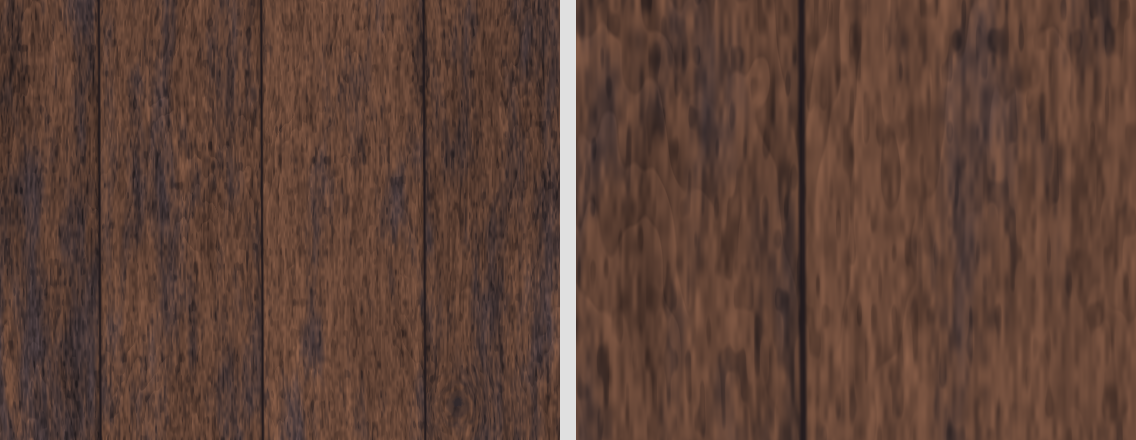
Left, the full canvas; right, a detail of the centre.
Give the GLSL for this texture, as a WebGL 1 fragment shader.

```glsl
precision highp float;
// Dark stained hardwood: wide vertical planks with fine grain, arched figure, smoky stains and a knot.

uniform vec2 u_resolution;

// Lengths are fractions of the canvas width.
#define PLANK_WIDTH 0.290
#define FIRST_SEAM 0.178
#define SEAM_HALF_WIDTH 0.0019
#define SEAM_LEAN 0.004
#define KNOT_CENTER vec2(0.815, 0.062)
#define KNOT_RADIUS 0.024
#define STAIN_AMOUNT 0.78
#define GRAIN_CONTRAST 0.80
#define WOOD_DARK vec3(0.250, 0.172, 0.142)
#define WOOD_LIGHT vec3(0.505, 0.348, 0.268)
#define STAIN_COLOR vec3(0.225, 0.196, 0.222)
#define SEAM_COLOR vec3(0.120, 0.096, 0.112)

float hash(vec2 p) {
  vec3 q = fract(p.xyx * 0.1031);
  q += dot(q, q.yzx + 33.33);
  return fract((q.x + q.y) * q.z);
}

float noise(vec2 p) {
  vec2 cell = floor(p);
  vec2 f = fract(p);
  f = f * f * (3.0 - 2.0 * f);
  float low = mix(hash(cell), hash(cell + vec2(1.0, 0.0)), f.x);
  float high = mix(hash(cell + vec2(0.0, 1.0)), hash(cell + vec2(1.0, 1.0)), f.x);
  return mix(low, high, f.y);
}

float fbm(vec2 p) {
  float sum = 0.0;
  float weight = 0.533;
  for (int i = 0; i < 4; i++) {
    sum += weight * noise(p);
    p = p * 2.03 + vec2(17.1, 9.7);
    weight *= 0.5;
  }
  return sum;
}

// Long fibres of several widths, centred on zero, with short dark pores.
float fibres(vec2 p) {
  float broad = noise(p * vec2(48.0, 2.5)) - 0.5;
  float medium = noise(p * vec2(120.0, 9.0)) - 0.5;
  float fine = noise(p * vec2(250.0, 26.0)) - 0.5;
  float hair = noise(p * vec2(390.0, 90.0)) - 0.5;
  float pores = smoothstep(0.62, 0.85, noise(p * vec2(240.0, 55.0) + 30.0));
  return 0.20 * broad + 0.32 * medium + 0.46 * fine + 0.56 * hair - 0.32 * (pores - 0.15);
}

// Arched growth rings with ragged edges, strongest in scattered patches.
float archedFigure(vec2 p, float fromCenter) {
  float height = p.y + 22.0 * fromCenter * fromCenter;
  height += 0.60 * fbm(p * vec2(18.0, 4.0)) + 0.045 * noise(p * vec2(90.0, 40.0));
  float ring = fract(height * 9.0);
  float shade = ring * (1.0 - smoothstep(0.88, 1.0, ring)) - 0.42;
  float patches = smoothstep(0.38, 0.62, fbm(p * vec2(12.0, 4.0) + 40.0));
  return shade * patches;
}

void main() {
  vec2 p = gl_FragCoord.xy / u_resolution.x;
  float pixel = 1.0 / u_resolution.x;
  float top = u_resolution.y / u_resolution.x;

  // Plank layout, with seams leaning slightly.
  float x = p.x - FIRST_SEAM + SEAM_LEAN * (p.y - 0.5 * top);
  float plank = floor(x / PLANK_WIDTH);
  float fromLeft = x - plank * PLANK_WIDTH;
  float fromSeam = min(fromLeft, PLANK_WIDTH - fromLeft);
  float tone = cos((plank - 0.9) * 1.6);

  // Grain bends around the knot; each plank has its own sample.
  vec2 toKnot = p - KNOT_CENTER;
  float knotDistance = length(toKnot * vec2(1.0, 0.8)) / KNOT_RADIUS;
  float knotPull = exp(-0.35 * knotDistance * knotDistance);
  vec2 grain = vec2(x - 0.6 * toKnot.x * knotPull, p.y);
  grain.x += 0.008 * (noise(p * vec2(9.0, 6.0) + plank * 5.0) - 0.5);
  grain += vec2(3.0, 5.3) * (plank + 4.0);

  // Wood brightness.
  float fiber = fibres(grain);
  float light = 0.50 + 0.09 * tone + GRAIN_CONTRAST * fiber;
  light += 0.30 * archedFigure(grain, fromLeft - 0.5 * PLANK_WIDTH);
  light += 0.50 * (fbm(grain * vec2(14.0, 3.5) + 80.0) - 0.5);
  light += 0.10 * exp(-fromLeft / 0.018);
  vec3 color = mix(WOOD_DARK, WOOD_LIGHT, clamp(light, -0.3, 1.3));

  // Smoky stain in drawn-out streaks that follow the fibres, heavier in the lower left.
  float corner = 1.0 - smoothstep(0.05, 0.42, length(p * vec2(1.5, 0.75)));
  float cloud = 0.65 * fbm(grain * vec2(26.0, 5.5) + 120.0);
  cloud += 0.35 * fbm(grain * vec2(60.0, 12.0) + 160.0);
  cloud += 0.14 * corner - 0.04 * tone - 0.16 * fiber;
  float stain = STAIN_AMOUNT * smoothstep(0.40, 0.82, cloud);
  color = mix(color, STAIN_COLOR * (0.66 + 0.72 * light), stain);

  // Knot: uneven rings around a dark core.
  float ragged = knotDistance + 0.9 * (fbm(p * vec2(70.0, 55.0)) - 0.5);
  float rings = 0.5 + 0.5 * cos(ragged * 9.0);
  float knotShade = 0.38 * rings * knotPull + 0.65 * (1.0 - smoothstep(0.15, 0.70, ragged));
  color = mix(color, STAIN_COLOR * 0.75, min(knotShade, 0.85));

  // Rounded plank edges and the soft dark seam.
  color *= 1.0 - 0.26 * exp(-fromSeam / 0.005);
  float blur = max(pixel, 0.0014);
  float seam = 1.0 - smoothstep(SEAM_HALF_WIDTH - blur, SEAM_HALF_WIDTH + blur, fromSeam);
  color = mix(color, SEAM_COLOR, 0.88 * seam);

  gl_FragColor = vec4(clamp(color, 0.0, 1.0), 1.0);
}
```
